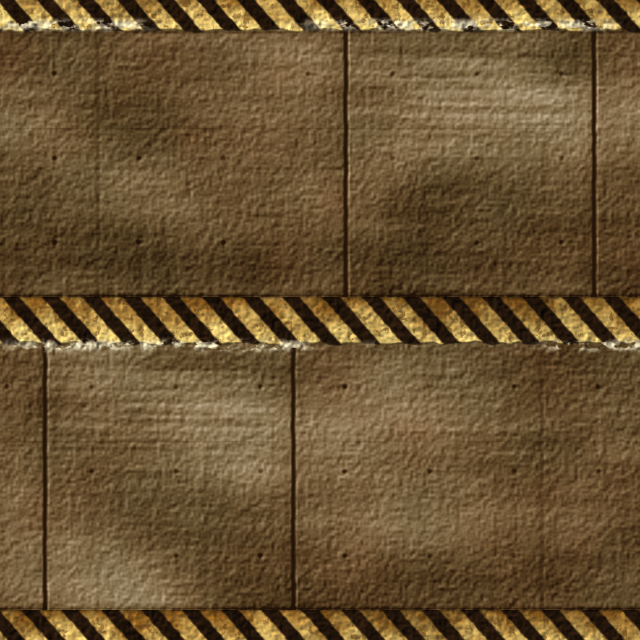
Reproduce this texture procedurally as a WebGL 2 fragment shader.

```glsl
#version 300 es
precision highp float;
uniform vec2 u_resolution;
out vec4 outColor;

float hash(vec2 p) {
  p = fract(p * vec2(0.1031, 0.1137));
  p += dot(p, p.yx + 33.33);
  return fract((p.x + p.y) * p.x * 17.3);
}

float noise(vec2 p) {
  vec2 i = floor(p), f = fract(p);
  f = f * f * (3.0 - 2.0 * f);
  return mix(mix(hash(i), hash(i + vec2(1, 0)), f.x),
             mix(hash(i + vec2(0, 1)), hash(i + vec2(1, 1)), f.x), f.y);
}

float fbm(vec2 p) {
  float sum = 0.0, amp = 0.53;
  for (int i = 0; i < 4; i++) {
    sum += amp * noise(p);
    p = mat2(1.6, 1.2, -1.2, 1.6) * p + 7.3;
    amp *= 0.5;
  }
  return sum;
}

float roughness(vec2 p) {
  return 0.6 * noise(p * 135.0) + 0.4 * noise(p * 245.0 + 9.0);
}

// Soft line of given half width around zero
float line(float d, float halfWidth, float soft) {
  return 1.0 - smoothstep(halfWidth - soft, halfWidth + soft, abs(d));
}

void main() {
  vec2 p = gl_FragCoord.xy / u_resolution;
  p.y = 1.0 - p.y;
  float aa = 0.8 / u_resolution.y;

  // Each row is a hazard band above a concrete strip, slid sideways
  float row = floor((p.y + 0.025) / 0.489);
  float v = p.y + 0.025 - row * 0.489;
  vec2 w = vec2(p.x + 0.47 * row, v);
  // Relief lit from the upper left
  float relief = roughness(p + 3.0017) - roughness(p + 2.9983);
  float macro = fbm(w * vec2(4.5, 9.0) + vec2(3.0, 11.0 + row * 5.0));
  float streak = noise(vec2(w.x * 7.0, w.y * 160.0) + 40.0);

  // Concrete tone: stains, brushed streaks, one pale panel in three
  float panelPos = (w.x - 0.152) / 0.388;
  float pale = mod(floor(panelPos), 3.0) == 1.0 ? 1.0 : 0.3;
  vec2 fromGlow = vec2((fract(panelPos) - 0.5) * 1.9, (v - 0.18) / 0.085);
  float glow = pale * exp(-dot(fromGlow, fromGlow));
  float tone = 0.60 + 0.80 * (macro - 0.5) + 0.54 * relief;
  tone += glow * (0.16 + 0.32 * (streak - 0.35));
  tone += 0.10 * (streak - 0.5) + 0.08 * (noise(vec2(p.x * 150.0, p.y * 9.0)) - 0.5);
  tone -= (row < 0.5 ? 0.17 : 0.05) * smoothstep(0.22, 0.48, v);
  tone += row < 0.5 ? 0.0 : 0.03;
  tone -= 0.13 * line(v - 0.226, 0.0013, 0.001) * noise(w * vec2(25.0, 4.0));

  // Pitted fixing holes on a regular grid
  vec2 cell = (w - vec2(0.085, 0.14)) / 0.132;
  vec2 holeId = round(cell);
  vec2 toHole = (cell - holeId) * 0.132;
  float present = step(0.2, hash(holeId + 21.0));
  tone -= 0.45 * present * (1.0 - smoothstep(0.001, 0.006, length(toHole)));
  tone += 0.16 * present * (1.0 - smoothstep(0.001, 0.005, length(toHole - 0.004)));

  // Upright seams, every third one faint
  float seam = round(panelPos);
  float seamDist = (panelPos - seam) * 0.388 + 0.0014 * (noise(vec2(seam, p.y * 60.0)) - 0.5);
  float depth = mod(seam, 3.0) == 0.0 ? 0.25 : 1.0;
  tone += 0.42 * depth * line(seamDist - 0.0058, 0.0018, 0.0015) * noise(vec2(seam * 3.0, p.y * 14.0));
  tone -= 0.12 * depth * exp(-abs(seamDist) * 110.0);
  tone *= 1.0 - 0.97 * depth * line(seamDist, 0.0029, 0.0012 + aa);

  // Shaded edges where concrete meets the bands
  tone -= 0.4 * exp(-abs(v - 0.487) * 300.0);
  tone -= 0.3 * (1.0 - row) * exp(-abs(v - 0.075) * 400.0);
  tone = clamp(tone, 0.0, 1.3);
  vec3 color = vec3(0.13, 0.07, 0.03) + tone * vec3(0.49, 0.40, 0.17) + tone * tone * vec3(0.0, 0.06, 0.20);
  float tint = fbm(w * 9.0 + 60.0) - 0.5;
  color *= 1.0 + tint * vec3(0.09, -0.05, -0.08);

  // Slanted stripes, rusty above and bright below
  float edgeWobble = 0.04 * (noise(p * 150.0) - 0.5);
  float phase = fract(16.0 * (w.x - 0.88 * v) + 0.71 + edgeWobble);
  float dark = line(phase - 0.5, 0.22, 0.03 + 16.0 * aa);
  float grime = fbm(w * 38.0 + 5.0);
  float fresh = clamp(v / 0.066 + 1.1 * (grime - 0.5), 0.0, 1.0);
  vec3 yellow = mix(vec3(0.48, 0.32, 0.11), vec3(0.90, 0.78, 0.45), fresh);
  yellow *= 1.0 + 0.65 * relief + 0.4 * (macro - 0.5);
  yellow = mix(yellow, vec3(0.33, 0.20, 0.07), 0.5 * smoothstep(0.55, 0.75, fbm(w * 120.0)));
  vec3 black = vec3(0.13, 0.08, 0.04) * (1.0 + 1.2 * relief + 0.6 * (grime - 0.5));
  vec3 paint = mix(yellow, black, dark);
  paint *= 1.0 - 0.45 * exp(-v * 380.0);
  float ragged = 0.0723 + 0.006 * (noise(w * vec2(75.0, 50.0)) - 0.5);
  float band = 1.0 - smoothstep(ragged - 0.0015 - aa, ragged + 0.0015 + aa, v);
  color = mix(color, paint, band);
  color *= 1.0 - 0.4 * line(v - ragged, 0.0015, 0.0015);

  // Pale chips flaked along the lower edge of each band
  float worn = 0.5 * cos(6.2832 * (w.x - 0.745) / 0.70) + noise(vec2(w.x * 16.0, 3.0)) - 0.1;
  float reach = line(v - mix(0.064, 0.076, min(row, 1.0)), 0.007, 0.007);
  float flakes = smoothstep(0.36, 0.56, fbm(w * vec2(60.0, 95.0) + 17.0));
  float chip = reach * flakes * smoothstep(0.05, 0.65, worn);
  color = mix(color, vec3(0.87, 0.83, 0.70) * (1.0 + 1.1 * relief), 0.85 * chip);

  outColor = vec4(clamp(color, 0.0, 1.0), 1.0);
}
```
